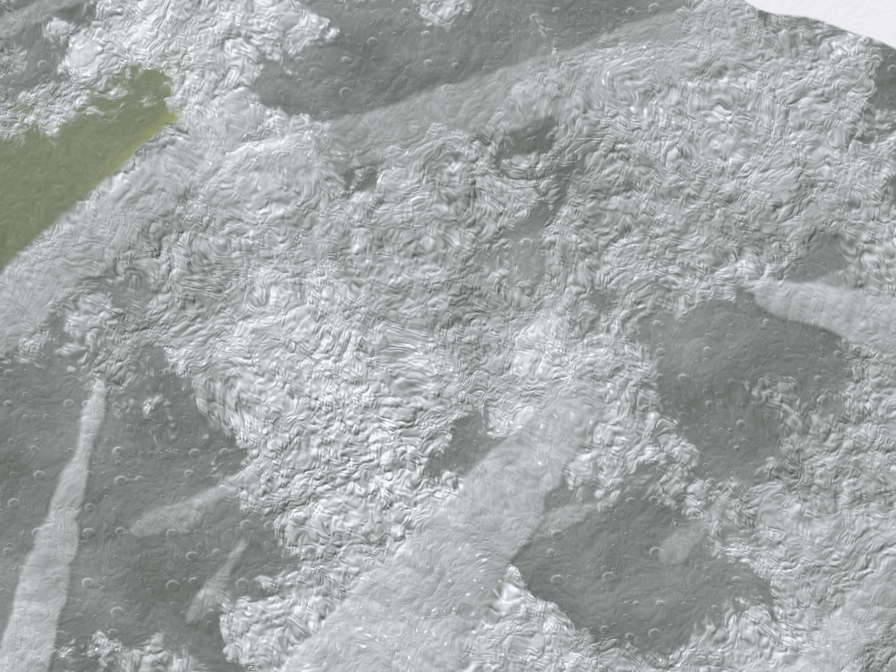
Reproduce this texture procedurally as a Shadertoy shader.

```glsl
// Broken, frosted ice: crinkled white crust around clear grey pools, with
// smooth diagonal slabs, trapped bubbles, an olive melt window and a snowy corner.
// Grey tone is layered from warped noise and relief lighting, then tinted.

const vec3 DEEP_ICE = vec3(0.44, 0.46, 0.448);
const vec3 PALE_ICE = vec3(0.82, 0.835, 0.845);
const vec3 OLIVE = vec3(0.48, 0.50, 0.41);
const vec3 OLIVE_LIP = vec3(0.57, 0.60, 0.40);
const vec3 SNOW = vec3(0.93, 0.93, 0.94);
const vec2 LIGHT = vec2(-0.5, 0.866);
const float FROST_TONE = 0.695;
const float POOL_TONE = 0.505;
const float SLAB_TONE = 0.715;
const float RELIEF_GAIN = 0.75;
const float POOL_LEVEL = 0.085;
const int SHARDS = 12;

float hash(vec2 p) {
    vec3 q = fract(p.xyx * 0.1031);
    q += dot(q, q.yzx + 33.33);
    return fract((q.x + q.y) * q.z);
}

float noise(vec2 p) {
    vec2 i = floor(p), f = fract(p);
    f = f * f * (3.0 - 2.0 * f);
    return mix(mix(hash(i), hash(i + vec2(1, 0)), f.x),
               mix(hash(i + vec2(0, 1)), hash(i + vec2(1, 1)), f.x), f.y);
}

float fbm(vec2 p) {
    float sum = 0.0, amp = 0.5;
    for (int i = 0; i < 5; i++) {
        sum += amp * noise(p);
        p = mat2(1.6, 1.2, -1.2, 1.6) * p + 7.3;
        amp *= 0.5;
    }
    return sum / 0.97;
}

// Height of the crinkled crust, centred near zero
float crust(vec2 p) {
    float height = -0.44, amp = 0.5;
    p *= 22.0;
    for (int i = 0; i < 4; i++) {
        height += amp * abs(2.0 * noise(p) - 1.0);
        p = mat2(1.6, 1.2, -1.2, 1.6) * p + 3.7;
        amp *= 0.7;
    }
    return height;
}

// Bubble rims, lit from one side
float bubbles(vec2 p, float cells) {
    vec2 id = floor(p * cells);
    float seed = hash(id + cells);
    vec2 shift = vec2(hash(id + 5.1), hash(id + 9.7)) - 0.5;
    vec2 r = fract(p * cells) - 0.5 - 0.4 * shift;
    r.y *= 1.25;
    float radius = mix(0.08, 0.24, hash(id + 2.3));
    float d = length(r);
    float rim = smoothstep(0.1, 0.0, abs(d - radius));
    return step(0.68, seed) * rim * (0.35 + 0.65 * dot(r, LIGHT) / max(d, 0.01));
}

// Tapered slab with cross streaks, one bright edge and one dark edge
void addSlab(inout float tone, vec2 p, vec2 a, vec2 b, vec2 widths, float grain, float strength) {
    float len = length(b - a);
    vec2 axis = (b - a) / len, r = p - a;
    float along = dot(r, axis), across = r.x * axis.y - r.y * axis.x;
    float width = mix(widths.x, widths.y, clamp(along / len, 0.0, 1.0));
    float d = length(r - axis * clamp(along, 0.0, len)) - width;
    d += 0.014 * (noise(p * 26.0) - 0.5) + 0.006 * (noise(p * 75.0) - 0.5);
    float streak = noise(vec2(along * 85.0, across * 16.0)) - 0.5;
    float broad = noise(vec2(along * 9.0, across * 22.0) + 4.0) - 0.5;
    float surface = SLAB_TONE + 0.09 * streak + 0.11 * broad + 0.45 * grain;
    surface -= 0.035 * clamp(across / width, -1.0, 1.0);
    tone = mix(tone, surface, strength * smoothstep(0.006, -0.006, d));
    float rim = exp(-d * d / 0.00002) * (0.4 + 0.6 * noise(p * 20.0));
    tone += strength * rim * mix(0.13, -0.13, smoothstep(-0.005, 0.005, across));
}

void mainImage(out vec4 fragColor, in vec2 fragCoord) {
    vec2 p = fragCoord / iResolution.y;

    // Warped relief
    vec2 warp = vec2(fbm(p * 9.0), fbm(p * 9.0 + 17.0)) - 0.5;
    vec2 q = p + 0.07 * warp;
    float height = crust(q);
    float relief = RELIEF_GAIN * (height - crust(q + 0.004 * LIGHT));

    // Frost crust, with lumps and upright feathering
    float lumps = fbm(p * 6.0 + 2.0 * warp + 31.0) - 0.5;
    float feather = noise(vec2(q.x * 75.0, q.y * 16.0)) - 0.5;
    float glow = exp(-dot(p - vec2(0.53, 0.32), p - vec2(0.53, 0.32)) / 0.025);
    float tone = FROST_TONE + 0.32 * lumps + 0.07 * feather + 0.07 * glow;
    tone += relief * (1.0 + 0.6 * glow) + 0.10 * height;

    // Clear pools, densest in a middle band and at the lower right
    float band = exp(-pow((p.y - 0.5) / 0.19, 2.0));
    vec2 basin = (p - vec2(1.0, 0.17)) / vec2(0.19, 0.13);
    float level = fbm(p * vec2(3.6, 4.2) + 1.2 * warp + 11.0) - 0.5;
    level += 0.07 * band + 0.20 * exp(-dot(basin, basin)) - 0.10 * glow;
    level -= POOL_LEVEL + 0.09 * height + 0.05 * feather;
    float pool = smoothstep(-0.02, 0.035, level);
    tone -= 0.06 * smoothstep(-0.13, 0.02, level);
    float water = POOL_TONE + 0.28 * (fbm(p * 8.0 + 51.0) - 0.5) + 0.22 * relief;
    water += 0.20 * bubbles(p, 26.0) + 0.15 * bubbles(p + 0.37, 58.0);
    tone = mix(tone, water, 0.92 * pool);

    // Scattered thin shards
    for (int i = 0; i < SHARDS; i++) {
        vec2 s = vec2(float(i) * 3.1, 7.0);
        vec2 start = vec2(1.3 * hash(s), hash(s + 1.7));
        float angle = mix(0.25, 1.25, hash(s + 4.2));
        vec2 span = mix(0.08, 0.24, hash(s + 6.6)) * vec2(cos(angle), sin(angle));
        addSlab(tone, p, start, start + span, vec2(0.016, 0.006), relief, 0.45);
    }

    // Large slabs and ridges
    addSlab(tone, p, vec2(-0.02, 0.51), vec2(0.36, 0.83), vec2(0.05, 0.03), relief, 0.7);
    addSlab(tone, p, vec2(0.33, 0.73), vec2(1.08, 0.95), vec2(0.035, 0.05), relief, 0.55);
    addSlab(tone, p, vec2(1.14, 0.56), vec2(1.40, 0.50), vec2(0.02, 0.05), relief, 0.75);
    addSlab(tone, p, vec2(0.02, -0.04), vec2(0.15, 0.42), vec2(0.05, 0.009), relief, 0.85);
    addSlab(tone, p, vec2(1.19, -0.02), vec2(1.40, 0.20), vec2(0.03, 0.04), relief, 0.75);
    addSlab(tone, p, vec2(0.53, -0.03), vec2(0.86, 0.40), vec2(0.11, 0.035), relief, 0.9);

    // Wet glints on the crust
    vec2 cell = floor(q * 120.0);
    float glint = step(0.94, hash(cell)) * smoothstep(0.45, 0.1, length(fract(q * 120.0) - 0.5));
    tone += 0.20 * glint * (1.0 - pool) * smoothstep(-0.1, 0.15, lumps);

    tone = clamp(tone, 0.30, 0.96);
    vec3 color = DEEP_ICE + (PALE_ICE - DEEP_ICE) * (tone - 0.45) / 0.38;

    // Olive melt window, broken by frost
    vec2 w = p - vec2(0.0, 0.59);
    float along = dot(w, vec2(0.76, 0.65)), above = dot(w, vec2(-0.65, 0.76));
    float ragged = 0.25 * lumps + 0.05 * height;
    float window = smoothstep(0.0, 0.012, above + 0.1 * ragged);
    window *= smoothstep(0.15, 0.10, above + ragged) * smoothstep(0.47, 0.41, along + ragged);
    window *= 1.0 - 0.8 * smoothstep(0.06, 0.14, lumps + 0.1 * height);
    float lip = smoothstep(0.035, 0.008, above) * smoothstep(0.15, 0.32, along);
    vec3 melt = mix(OLIVE, OLIVE_LIP, lip) + 0.25 * (water - POOL_TONE);
    color = mix(color, melt, 0.88 * window);

    // Snow beyond the upper right edge
    float crest = p.y - 1.0 + 0.31 * (p.x - 1.09) + 0.03 * (noise(p * 14.0) - 0.5);
    color = mix(color, SNOW + 0.08 * relief, smoothstep(-0.003, 0.004, crest));

    fragColor = vec4(clamp(color, 0.0, 1.0), 1.0);
}
```
